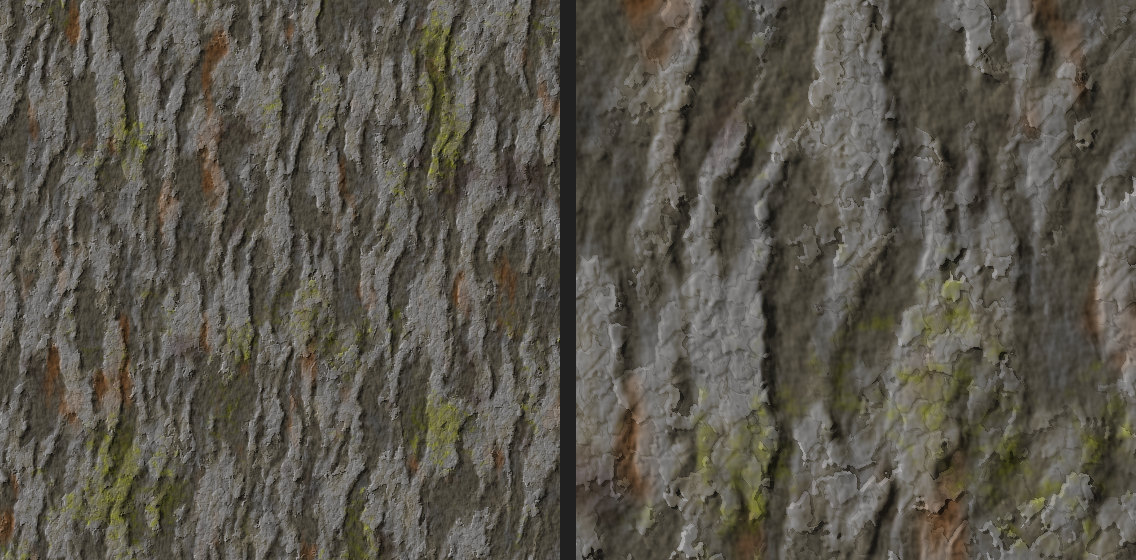
Left, the full canvas; right, a detail of the centre.
A WebGL 2 fragment shader for this texture:

```glsl
#version 300 es
precision highp float;
// Weathered tree bark: leaning vertical ridges of cracked grey plates over
// brown fibrous furrows. A height field of warped gradient noise and cells
// is lit from the upper left, then tinted with moss, rust and dark stains.
uniform vec2 u_resolution;
out vec4 fragColor;

vec2 hash2(vec2 c) {
  vec2 k = vec2(dot(c, vec2(127.1, 311.7)), dot(c, vec2(269.5, 183.3)));
  return fract(sin(k) * 43758.5);
}

float corner(vec2 cell, vec2 offset) {
  float angle = 6.2832 * hash2(cell).x;
  return dot(vec2(cos(angle), sin(angle)), offset);
}

float gradientNoise(vec2 p) {
  vec2 i = floor(p), f = fract(p);
  vec2 u = f * f * f * (f * (f * 6.0 - 15.0) + 10.0);
  vec2 e = vec2(1.0, 0.0);
  float low = mix(corner(i, f), corner(i + e, f - e), u.x);
  float high = mix(corner(i + e.yx, f - e.yx), corner(i + e.xx, f - e.xx), u.x);
  return 1.5 * mix(low, high, u.y);
}

float fbm(vec2 p) {
  float sum = 0.0, amplitude = 1.0;
  for (int i = 0; i < 3; i++) {
    sum += amplitude * gradientNoise(p);
    p = p * 2.03 + 17.3;
    amplitude *= 0.55;
  }
  return sum;
}

// x: distance to the cell border, y: random value of the cell
vec2 cells(vec2 p) {
  vec2 base = floor(p);
  float nearest = 9.0, second = 9.0, id = 0.0;
  for (int y = -1; y <= 1; y++) {
    for (int x = -1; x <= 1; x++) {
      vec2 cell = base + vec2(x, y);
      vec2 jitter = hash2(cell);
      float d = length(cell + jitter - p);
      if (d < nearest) {
        second = nearest;
        nearest = d;
        id = fract(jitter.x * 7.0 + jitter.y * 5.0);
      } else {
        second = min(second, d);
      }
    }
  }
  return vec2(second - nearest, id);
}

// x: height, y: share of raised plate
vec2 bark(vec2 p) {
  // Lean and bend the ridges, fray their edges
  vec2 q = p - vec2(0.12 * p.y, 0.0);
  q.x += 0.022 * gradientNoise(p * vec2(8.0, 6.0));
  q += vec2(0.006, 0.012) * fbm(p * vec2(36.0, 28.0));

  float ridge = gradientNoise(q * vec2(29.0, 5.5))
              + 0.7 * gradientNoise(q * vec2(58.0, 14.0) + 7.0);
  float grain = fbm(p * vec2(105.0, 80.0));
  float fibres = fbm(q * vec2(95.0, 20.0) + 3.0);
  vec2 cell = cells(p * vec2(76.0, 68.0) + 0.5 * grain);

  float plate = smoothstep(-0.42, 0.5, ridge + 0.35 * (cell.y - 0.5));
  float crack = smoothstep(0.0, 0.25, cell.x);
  float height = 0.55 * plate + 0.13 * grain + 0.09 * fibres;
  height += plate * (0.12 * crack + 0.14 * (cell.y - 0.5));
  return vec2(height, plate);
}

void main() {
  vec2 p = gl_FragCoord.xy / u_resolution.y;
  vec2 toLight = vec2(-0.8, 0.6);

  // Relief shading and the shadow cast into furrows
  vec2 surface = bark(p);
  float height = surface.x, plate = surface.y;
  float slope = height - bark(p + 0.0025 * toLight).x;
  float shade = max(bark(p + 0.01 * toLight).x - height - 0.05, 0.0);
  float broad = fbm(p * vec2(11.0, 6.0) + 51.0);
  float tone = 0.275 + 0.27 * height + 0.36 * slope - 0.15 * shade + 0.015 * broad;
  tone = clamp(tone, 0.09, 0.68);

  // Warm brown in the low tones, neutral grey on the bright plates
  float patchy = fbm(p * vec2(24.0, 14.0) + 23.0);
  float neutral = smoothstep(0.24, 0.48, tone + 0.14 * patchy);
  vec3 color = tone * mix(vec3(1.07, 1.0, 0.84), vec3(1.01, 1.0, 0.99), neutral);

  // Dark stains, rust in the furrows, moss over everything
  float tufts = fbm(p * 60.0 + 11.0);
  float stain = smoothstep(0.5, 0.95, fbm(p * vec2(8.0, 5.0) + 77.0) + 0.2 * tufts);
  color *= mix(vec3(1.0), vec3(0.8, 0.74, 0.74), stain);

  float rust = smoothstep(0.4, 1.0, fbm(p * vec2(12.0, 5.0) + 31.0) + 0.4 * patchy);
  rust *= 1.0 - 0.75 * plate;
  color = mix(color, tone * vec3(1.3, 0.84, 0.45), 0.85 * rust);

  float moss = smoothstep(0.25, 1.0, fbm(p * vec2(7.0, 4.0) + 5.0) + 0.35 * tufts);
  vec3 mossTint = mix(vec3(0.94, 0.92, 0.5), vec3(1.08, 1.1, 0.36), smoothstep(0.0, 0.9, tufts));
  color = mix(color, tone * mossTint, 0.85 * moss);

  fragColor = vec4(color, 1.0);
}
```
